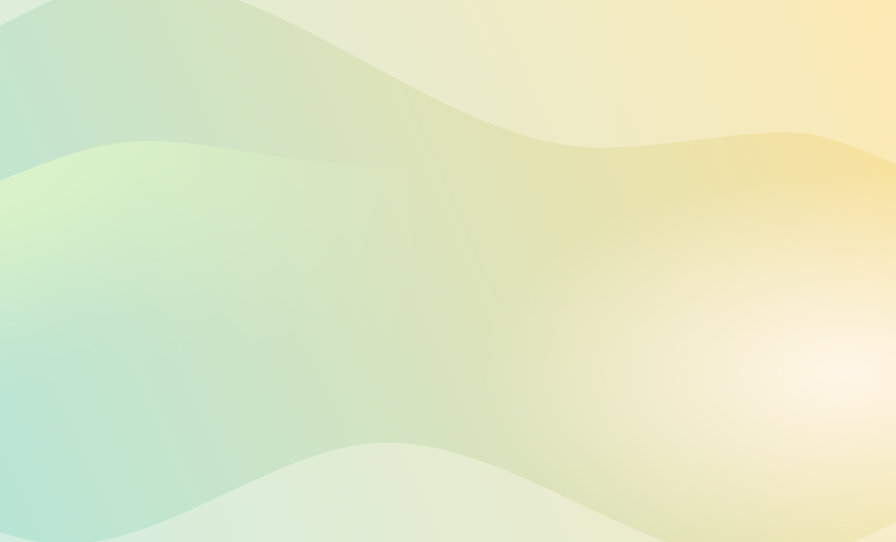
Reproduce this background procedurally as a Shadertoy shader.

```glsl
const vec3 TEAL = vec3(0.72, 0.90, 0.84);
const vec3 SAGE = vec3(0.86, 0.89, 0.735);
const vec3 AMBER = vec3(0.99, 0.887, 0.61);
const vec3 LIME = vec3(0.87, 0.96, 0.78);
const vec3 CREAM = vec3(1.0, 0.965, 0.91);
const vec3 VEIL = vec3(1.0, 0.985, 0.94);

// Eased change of height between two positions
float rise(float x, float start, float end, float amount) {
    return amount * smoothstep(start, end, x);
}

// Antialiased coverage of the positive side of a signed height
float cover(float d) {
    float w = max(fwidth(d), 1e-5);
    return clamp(d / w + 0.5, 0.0, 1.0);
}

vec3 threeStops(vec3 a, vec3 b, vec3 c, float t) {
    return t < 0.5 ? mix(a, b, t * 2.0) : mix(b, c, t * 2.0 - 1.0);
}

// Linear falloff inside an ellipse
float glow(vec2 uv, vec2 center, vec2 radius) {
    return max(1.0 - length((uv - center) / radius), 0.0);
}

// Wave outlines, as heights over the canvas width
float topWave(float x) {
    return 0.882 + rise(x, -0.13, 0.15, 0.157) + rise(x, 0.15, 0.671, -0.3115)
        + rise(x, 0.671, 0.879, 0.028) + rise(x, 0.879, 1.12, -0.116);
}

float middleWave(float x) {
    return 0.607 + rise(x, -0.143, 0.163, 0.133)
        + rise(x, 0.163, 0.40, -0.043) + rise(x, 0.40, 0.60, 0.01);
}

float bottomWave(float x) {
    return 0.071 + rise(x, -0.13, 0.072, -0.075) + rise(x, 0.072, 0.432, 0.187)
        + rise(x, 0.432, 0.859, -0.223) + rise(x, 0.859, 1.12, 0.137);
}

void mainImage(out vec4 fragColor, in vec2 fragCoord) {
    vec2 uv = fragCoord / iResolution.xy;

    // Diagonal base gradient
    float diagonal = dot(uv, vec2(0.79, 0.21));
    vec3 color = threeStops(TEAL, SAGE, AMBER, diagonal);

    // Green sheet fading downward and to the right
    float depth = middleWave(uv.x) - uv.y;
    float fade = (1.0 - smoothstep(0.0, 0.52, uv.x)) * (1.0 - smoothstep(0.0, 0.42, depth));
    color = mix(color, LIME, 0.85 * fade * cover(depth));

    // Warm light at the right
    color = mix(color, CREAM, glow(uv, vec2(0.944, 0.313), vec2(0.41, 0.37)));

    // Pale veils above and below
    float above = cover(uv.y - topWave(uv.x));
    float below = cover(bottomWave(uv.x) - uv.y);
    color = mix(color, VEIL, mix(0.39, 0.29, uv.x) * above);
    color = mix(color, VEIL, 0.37 * below);

    fragColor = vec4(color, 1.0);
}
```
